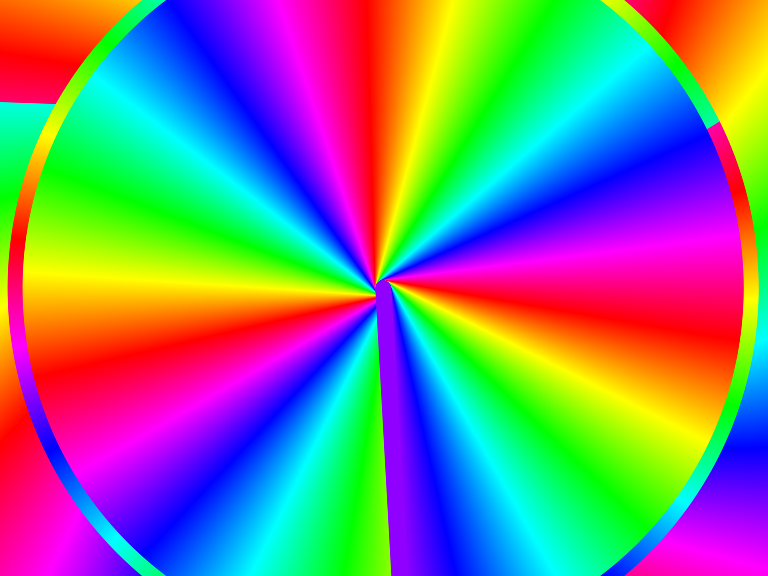
A WebGL 2 fragment shader for this background:

```glsl
#version 300 es
precision highp float;

uniform vec2 u_resolution;
out vec4 outColor;

const float TAU = 6.28318531;

vec3 rainbow(float hue) {
    return clamp(abs(fract(hue + vec3(0.0, 2.0, 1.0) / 3.0) * 6.0 - 3.0) - 1.0, 0.0, 1.0);
}

// Clockwise hue sweep along rays tangent to a hub of radius abs(twist)
vec3 fan(vec2 p, float twist, float seamDegrees, float firstHue, float pixel) {
    float r = max(length(p), 1e-4);
    float angle = atan(p.y, p.x) + asin(clamp(twist / r, -1.0, 1.0));
    float turn = fract(radians(seamDegrees) / TAU - angle / TAU);
    vec3 first = rainbow(firstHue + 3.55 * turn);
    vec3 last = rainbow(firstHue + 3.55);
    return mix(last, first, smoothstep(0.0, pixel, turn * TAU * r));
}

// Distance to a ray from the origin with a round end
float rayDistance(vec2 p, vec2 direction) {
    return length(p - direction * max(dot(p, direction), 0.0));
}

void main() {
    float pixel = 1.0 / u_resolution.y;
    vec2 p = (gl_FragCoord.xy - 0.5 * u_resolution) * pixel + vec2(0.0015, 0.0);
    float r = length(p);

    // Strongly twisted backdrop, narrow ring and central disc
    vec3 backdrop = fan(p, 0.2986, 178.0, 0.93, pixel);
    vec3 ring = fan(p, 0.06, 31.7, 0.89, pixel);
    vec3 disc = fan(p, -0.0137, 273.2, 0.21, pixel);

    // Last spoke lies over the start of the disc
    float spokeAngle = radians(-86.8);
    float spoke = rayDistance(p, vec2(cos(spokeAngle), sin(spokeAngle))) - 0.0137;
    disc = mix(rainbow(0.76), disc, smoothstep(-0.5 * pixel, 0.5 * pixel, spoke));

    vec3 color = mix(disc, ring, smoothstep(-0.5 * pixel, 0.5 * pixel, r - 0.626));
    color = mix(color, backdrop, smoothstep(-0.5 * pixel, 0.5 * pixel, r - 0.652));
    outColor = vec4(color, 1.0);
}
```
